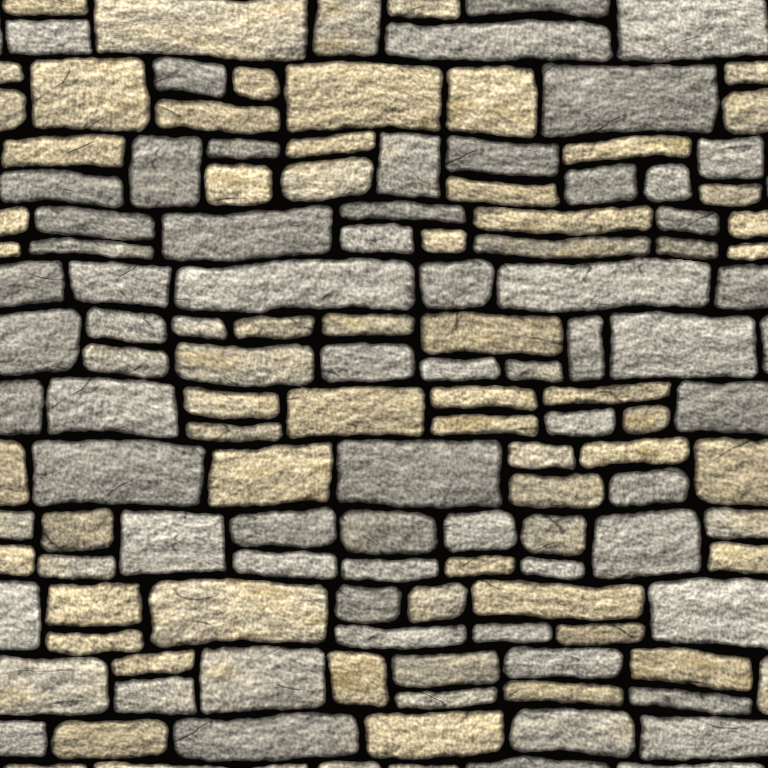
Reproduce this texture procedurally as a WebGL 2 fragment shader.

```glsl
#version 300 es
precision highp float;
// Draws a dry-stone wall of tan and grey rough blocks with deep black joints.
uniform vec2 u_resolution;
out vec4 fragColor;

const vec3 JOINT = vec3(0.03, 0.02, 0.02);
const vec3 GREY = vec3(0.65, 0.63, 0.58);
const vec3 TAN = vec3(0.76, 0.70, 0.57);
const vec3 OCHRE = vec3(0.52, 0.45, 0.30);
const float COURSES = 12.0;

struct Stone { vec2 lo; vec2 hi; vec2 id; };

float hash(vec2 p) {
  vec3 q = fract(p.xyx * 0.1031);
  q += dot(q, q.yzx + 33.33);
  return fract((q.x + q.y) * q.z);
}

float cornerSlope(vec2 cell, vec2 offset, vec2 period) {
  float angle = 6.2832 * hash(mod(cell, period) + 17.0);
  return dot(vec2(cos(angle), sin(angle)), offset);
}

// Gradient noise that wraps after the given period.
float gradientNoise(vec2 p, vec2 period) {
  vec2 i = floor(p), f = fract(p), e = vec2(1.0, 0.0);
  vec2 w = f * f * f * (f * (f * 6.0 - 15.0) + 10.0);
  float low = mix(cornerSlope(i, f, period), cornerSlope(i + e, f - e, period), w.x);
  float high = mix(cornerSlope(i + e.yx, f - e.yx, period),
                   cornerSlope(i + 1.0, f - 1.0, period), w.x);
  return 1.4 * mix(low, high, w.y);
}

float fbm(vec2 p, vec2 frequency) {
  float sum = 0.0, amplitude = 0.5;
  for (int octave = 0; octave < 4; octave++) {
    sum += amplitude * gradientNoise(p * frequency, frequency);
    frequency *= 2.0;
    amplitude *= 0.58;
  }
  return sum;
}

float jitteredEdge(float i, float count, float seed, float jitter) {
  return (i + jitter * (hash(vec2(mod(i, count), seed)) - 0.5)) / count;
}

// Start, end and index of the uneven interval that holds x.
vec3 jitteredCell(float x, float count, float seed, float jitter) {
  float i = floor(x * count);
  if (x < jitteredEdge(i, count, seed, jitter)) i -= 1.0;
  else if (x >= jitteredEdge(i + 1.0, count, seed, jitter)) i += 1.0;
  return vec3(jitteredEdge(i, count, seed, jitter),
              jitteredEdge(i + 1.0, count, seed, jitter), mod(i, count));
}

// Courses are cut into blocks; some blocks into thin slabs, some slabs again.
Stone findStone(vec2 p) {
  vec3 row = jitteredCell(p.y, COURSES, 3.0, 0.5);
  float seed = row.z + 40.0;
  float shift = hash(vec2(seed, 5.0));
  float columns = 5.0 + floor(2.99 * hash(vec2(seed, 9.0)));
  vec3 column = jitteredCell(p.x + shift, columns, seed, 0.7);
  Stone s = Stone(vec2(column.x - shift, row.x), vec2(column.y - shift, row.y),
                  vec2(column.z * 4.0, seed));
  vec2 size = s.hi - s.lo;
  if (size.y > 0.068 && hash(s.id + 71.0) < 0.5) {
    float cut = s.lo.y + size.y * mix(0.34, 0.66, hash(s.id + 23.0));
    if (p.y < cut) s.hi.y = cut;
    else { s.lo.y = cut; s.id.x += 1.0; }
    if (size.x > 0.17 && hash(s.id + 57.0) < 0.4) {
      float split = s.lo.x + size.x * mix(0.35, 0.65, hash(s.id + 31.0));
      if (p.x < split) s.hi.x = split;
      else { s.lo.x = split; s.id.x += 2.0; }
    }
  }
  return s;
}

// Signed distance to a slightly tilted, rounded, chipped block.
float stoneDistance(vec2 p, Stone s) {
  vec2 halfSize = 0.5 * (s.hi - s.lo) - mix(0.0025, 0.0045, hash(s.id + 3.0));
  float tilt = 0.04 * (hash(s.id + 13.0) - 0.5);
  vec2 q = p - 0.5 * (s.lo + s.hi);
  q += tilt * vec2(-q.y, q.x);
  float radius = min(mix(0.006, 0.017, hash(s.id + 7.0)), 0.7 * min(halfSize.x, halfSize.y));
  vec2 d = abs(q) - halfSize + radius;
  float box = length(max(d, 0.0)) + min(max(d.x, d.y), 0.0) - radius;
  return box + 0.0035 * gradientNoise(p * 24.0, vec2(24.0))
             + 0.0016 * gradientNoise(p * 80.0, vec2(80.0));
}

vec3 stoneColour(vec2 p, Stone s, float depth) {
  vec2 uv = p + vec2(hash(s.id + 41.0), hash(s.id + 43.0));
  float strata = fbm(uv, vec2(9.0, 22.0));
  float relief = fbm(uv, vec2(30.0, 52.0)) - fbm(uv + vec2(-0.002, 0.004), vec2(30.0, 52.0));
  float grain = gradientNoise(uv * 230.0, vec2(230.0))
              + 0.7 * gradientNoise(uv * 120.0, vec2(120.0));
  float warmth = smoothstep(0.3, 0.75, hash(s.id + 19.0) + 0.2 * strata);
  vec3 colour = mix(GREY, TAN, warmth) * mix(0.86, 1.12, hash(s.id + 29.0));
  colour = mix(colour, OCHRE, 0.6 * warmth * smoothstep(0.1, 0.5, strata));
  // Light from above, rough faces and dark rims.
  float rise = clamp((p.y - s.lo.y) / (s.hi.y - s.lo.y), 0.0, 1.0);
  float light = mix(0.88, 1.16, rise) + 0.72 * relief + 0.22 * strata + 0.22 * grain;
  light *= mix(0.38, 1.0, smoothstep(0.0, 0.007, depth));
  // Sparse hairline cracks.
  float seam = abs(gradientNoise(uv * vec2(6.0, 11.0), vec2(6.0, 11.0)) + 0.15 * strata);
  float crack = (1.0 - smoothstep(0.0, 0.03, seam)) * smoothstep(0.0, 0.25, -strata);
  return colour * light * (1.0 - 0.4 * crack);
}

void main() {
  vec2 p = gl_FragCoord.xy / u_resolution;
  // Gentle bends keep courses and joints from running straight.
  p += vec2(0.010, 0.013) * vec2(gradientNoise(p * 7.0 + 0.4, vec2(7.0)),
                                 gradientNoise(p * 5.0, vec2(5.0)));
  Stone stone = findStone(p);
  float d = stoneDistance(p, stone);
  float soft = max(0.0012, 0.8 / u_resolution.y);
  float cover = 1.0 - smoothstep(-soft, soft, d);
  fragColor = vec4(mix(JOINT, stoneColour(p, stone, -d), cover), 1.0);
}
```
